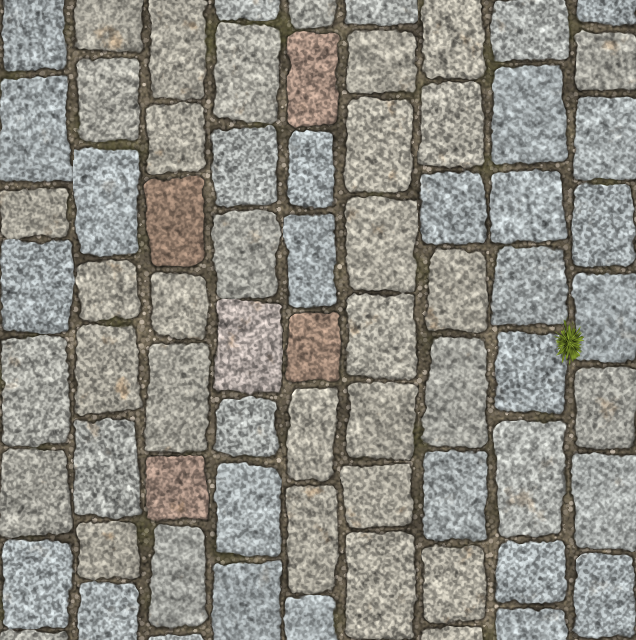
This texture is drawn by a Shadertoy shader. Its source:

```glsl
// Weathered granite setts in nine uneven columns, bedded in brown gravel joints.

const float COLUMN_EDGE[10] = float[](-.004, .114, .226, .33, .446, .538, .658, .77, .896, 1.008);
const float FIRST_JOINT[9] = float[](.125, .1, .14, .053, .075, .015, .13, .12, .155);
const float ROWS = 7.2;
const mat2 TURN = mat2(.8, .6, -.6, .8);

vec2 hash2(vec2 p) {
    p = vec2(dot(p, vec2(127.1, 311.7)), dot(p, vec2(269.5, 183.3)));
    return fract(sin(p) * 43758.55);
}

float corner(vec2 cell, vec2 offset) {
    return dot(hash2(cell) * 2. - 1., offset);
}

float gradientNoise(vec2 p) {
    vec2 i = floor(p), f = fract(p), u = f * f * f * (f * (f * 6. - 15.) + 10.);
    vec2 e = vec2(1, 0);
    return mix(mix(corner(i, f), corner(i + e, f - e), u.x),
               mix(corner(i + e.yx, f - e.yx), corner(i + 1., f - 1.), u.x), u.y);
}

float fbm(vec2 p) {
    float sum = 0., amp = .6;
    for (int i = 0; i < 4; i++) {
        sum += amp * gradientNoise(p);
        p = TURN * p * 2.1 + 7.3;
        amp *= .58;
    }
    return sum;
}

// Joint position in row units, counted down from the first joint of a column
float joint(float k, float column) {
    return k + .42 * (hash2(vec2(k + 11., column * 3.7 + 2.)).x - .5);
}

float roundedBox(vec2 p, vec2 halfSize, float radius) {
    vec2 q = abs(p) - halfSize + radius;
    return length(max(q, 0.)) + min(max(q.x, q.y), 0.) - radius;
}

// Pebbles of mixed sizes and greys over brown soil
vec3 gravel(vec2 p) {
    vec2 cell = floor(p), id = cell;
    float nearest = 9.;
    for (int y = -1; y <= 1; y++)
    for (int x = -1; x <= 1; x++) {
        vec2 c = cell + vec2(x, y), h = hash2(c);
        float d = length(p - c - h) + .35 * h.x;
        if (d < nearest) { nearest = d; id = c; }
    }
    vec2 h = hash2(id + 5.);
    vec3 pebble = mix(vec3(.33, .3, .255), vec3(.68, .64, .59), h.x * h.x);
    vec3 soil = vec3(.31, .285, .235) * (1. + .8 * gradientNoise(TURN * p * 1.3));
    return mix(soil, pebble, smoothstep(.75, .4, nearest) * (.3 + .7 * h.y));
}

// Granite surface: base tint, relief, crystals and rust
vec3 granite(vec2 p, vec2 id, bool warm) {
    vec2 h = hash2(id + 31.), g = hash2(id + 57.);
    float ochre = smoothstep(.3, .8, h.x + (id.x == 5. ? .3 : 0.) - (id.x > 6. ? .15 : 0.));
    vec3 tint = mix(vec3(.605, .63, .635), vec3(.635, .62, .575), ochre);
    if (warm) tint = mix(vec3(.56, .47, .4), vec3(.63, .55, .51), h.y);
    if (id == vec2(3, 3)) tint = vec3(.63, .595, .575);
    tint *= .96 + .09 * g.x;

    vec2 q = p + id * 3.1, r = TURN * q;
    float relief = fbm(r * 27.) - fbm(r * 27. + vec2(-.14, .16));
    float fine = gradientNoise(r * 190.), mid = gradientNoise(TURN * r * 105.);
    float speckle = smoothstep(-.25, .25, fine + .5 * mid) - .5;
    float strata = gradientNoise(vec2(q.x * 130. + q.y * 25., q.y * 22.)) * step(.85, g.y);
    float tone = 1.01 + relief * .8 + speckle * mix(.22, .42, h.y * (1. - .4 * ochre));
    tone += mid * .28 + strata * .4 + fbm(r * 11.) * .16;

    float rust = smoothstep(.16, .45, fbm(r * 19. + 4.)) * (.2 + .45 * ochre);
    vec3 col = mix(tint, vec3(.61, .48, .34), rust * .7) * tone;
    float pits = smoothstep(.25, .5, gradientNoise(r * 70. + 9.));
    return col * (1. - .35 * pits);
}

void mainImage(out vec4 fragColor, in vec2 fragCoord) {
    vec2 p = fragCoord / iResolution.xy;
    float pixel = 1. / iResolution.y;

    // Gently wandering layout, then the column and row of this sett
    vec2 w = p + .009 * vec2(gradientNoise(p * 5.), gradientNoise(p * 6. + 20.));
    int c = 0;
    for (int i = 1; i < 9; i++) if (w.x > COLUMN_EDGE[i]) c = i;
    float column = float(c), row = (1. - w.y - FIRST_JOINT[c]) * ROWS, k = floor(row);
    if (row < joint(k, column)) k--;
    else if (row > joint(k + 1., column)) k++;
    vec2 id = vec2(column, k), h = hash2(id + 3.), g = hash2(id + 83.);

    // Sett outline: tilted, tapered, chipped
    float top = 1. - FIRST_JOINT[c] - joint(k, column) / ROWS;
    float bottom = 1. - FIRST_JOINT[c] - joint(k + 1., column) / ROWS;
    vec2 center = .5 * vec2(COLUMN_EDGE[c] + COLUMN_EDGE[c + 1], top + bottom);
    vec2 halfSize = .5 * vec2(COLUMN_EDGE[c + 1] - COLUMN_EDGE[c], top - bottom);
    halfSize -= vec2(.005, .0035) + vec2(.005, .003) * g;
    vec2 local = w - center - (h - .5) * vec2(.006, .002);
    local += vec2(-local.y, local.x) * (h.x - .5) * .09;
    local.x *= 1. + (h.y - .5) * local.y * 2.4;
    float d = roundedBox(local, halfSize, .007 + .008 * g.x);
    d += .008 * gradientNoise(p * 24.) + .005 * gradientNoise(TURN * p * 60.);
    d += .003 * gradientNoise(TURN * p * 130.);

    // Gravel bed with thin contact shadow and moss
    vec3 bed = gravel(p * 135.) * mix(.58, 1.16, smoothstep(0., .006, d));
    bed *= 1. + .5 * gradientNoise(p * 16.);
    float moss = smoothstep(.1, .45, gradientNoise(p * 11. + 3.));
    bed = mix(bed, vec3(.27, .27, .15) * (1. + gradientNoise(p * 150.)), moss * .5);

    // Sett surface with a narrow worn rim lit from above
    bool warm = (c == 2 || c == 4) && k < 5. && mod(k + column * .5, 3.) == 2.;
    vec3 sett = granite(p, id, warm);
    float rim = smoothstep(-.007, 0., d);
    vec2 side = local / halfSize;
    sett *= 1. + rim * (.12 * side.y - .04 * side.x - .06);
    vec3 col = mix(bed, sett, smoothstep(pixel, -pixel, d));

    // Grass tuft growing from a joint
    vec2 t = p - vec2(.895, .465);
    float blades = gradientNoise(vec2(atan(t.y, t.x) * 7., length(t) * 70.));
    float tuft = smoothstep(.004, -.004, length(t * vec2(1.2, .8)) - .022 - .02 * blades);
    col = mix(col, vec3(.34, .4, .13) * (1. + blades + gradientNoise(p * 140.)), tuft);

    fragColor = vec4(clamp(col, 0., 1.), 1.);
}
```
